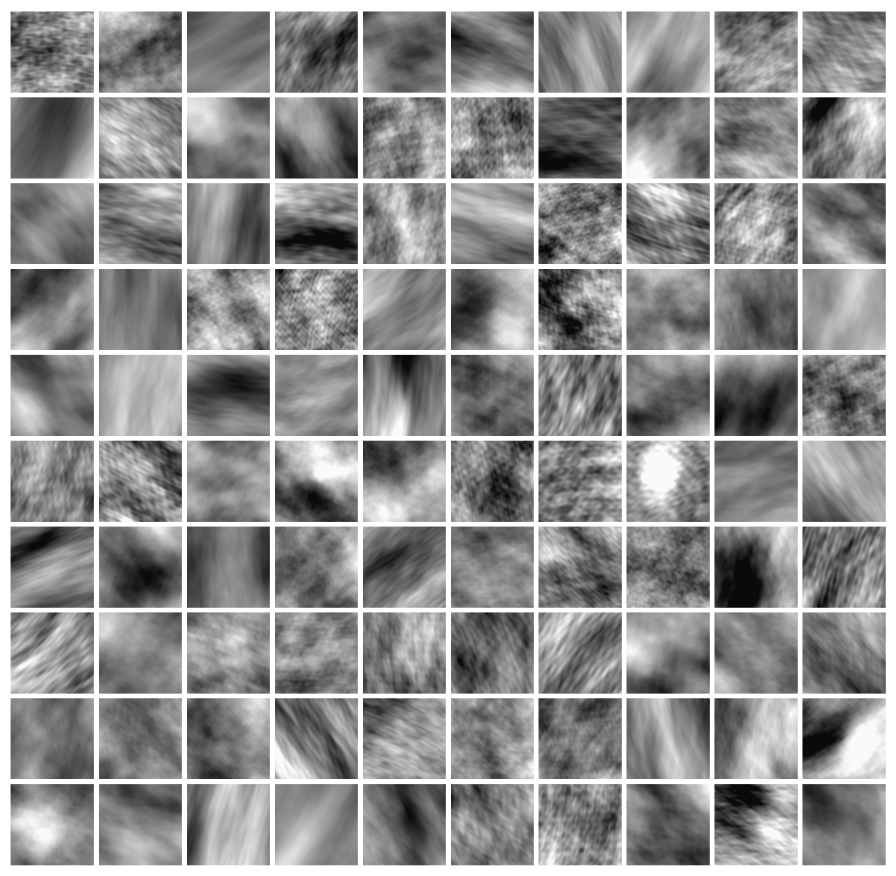
Give the GLSL for this pattern, as a WebGL 2 fragment shader.

```glsl
#version 300 es
precision highp float;
// Ten by ten grid of grey fractal-noise swatches on white, each with its own grain.

#define GRID 10.0
#define MARGIN vec2(0.0118, 0.0122)
#define PITCH vec2(0.0982, 0.0980)
#define TILE_SIZE vec2(0.0930, 0.0927)
#define WAVES 88
#define FREQ_RANGE vec2(0.6, 23.0)
#define ROUGHNESS vec2(0.25, 1.25)
#define MAX_STRETCH 0.2
#define BEND 0.3
#define MEAN_GREY 0.505
#define CONTRAST 0.168

uniform vec2 u_resolution;
out vec4 fragColor;

const float TAU = 6.2831853;
const vec3 PAPER = vec3(1.0);

vec4 hash4(vec3 p) {
  vec4 q = fract(p.xyzx * vec4(0.1031, 0.1030, 0.0973, 0.1099));
  q += dot(q, q.wzxy + 33.33);
  return fract((q.xxyz + q.yzzw) * q.zywx);
}

mat2 rotate(float angle) {
  float c = cos(angle), s = sin(angle);
  return mat2(c, -s, s, c);
}

// Sum of random plane waves with a power-law spectrum, scaled to unit deviation.
float waveNoise(vec2 p, vec2 tile, float decay, float stretch) {
  float sum = 0.0, power = 0.0;
  for (int i = 0; i < WAVES; i++) {
    vec4 h = hash4(vec3(tile + 3.7, float(i) + 11.3));
    float level = (float(i) + h.x) / float(WAVES);
    float freq = FREQ_RANGE.x * pow(FREQ_RANGE.y / FREQ_RANGE.x, level);
    float angle = TAU * h.y;
    vec2 k = freq * vec2(cos(angle) * stretch, sin(angle));
    float amp = pow(freq, -decay) * (0.6 + 0.8 * h.w);
    sum += amp * cos(TAU * (dot(k, p) + h.z));
    power += 0.5 * amp * amp;
  }
  return sum * inversesqrt(power);
}

// One swatch: random direction, streak length, bend and roughness.
float swatch(vec2 p, vec2 tile) {
  vec4 look = hash4(vec3(tile + 17.1, 5.9));
  vec4 tone = hash4(vec3(tile + 41.3, 27.7));
  float decay = mix(ROUGHNESS.x, ROUGHNESS.y, look.x);
  float stretch = mix(MAX_STRETCH, 1.0, look.y);
  vec2 q = rotate(TAU * 0.5 * look.z) * p;
  q.y += BEND * (look.w - 0.5) * q.x * q.x;
  float n = waveNoise(q, tile, decay, stretch);
  float grey = MEAN_GREY + 0.06 * (tone.x - 0.5);
  return clamp(grey + CONTRAST * mix(0.85, 1.15, tone.y) * n, 0.04, 0.98);
}

void main() {
  vec2 uv = gl_FragCoord.xy / u_resolution;
  vec2 cell = (uv - MARGIN) / PITCH;
  vec2 tile = clamp(floor(cell), 0.0, GRID - 1.0);
  vec2 local = (cell - tile) * PITCH - 0.5 * TILE_SIZE;

  // Tile coverage with edges smoothed over one pixel.
  vec2 inset = (0.5 * TILE_SIZE - abs(local)) * u_resolution;
  vec2 cover = clamp(inset + 0.5, 0.0, 1.0);

  vec3 color = PAPER;
  if (cover.x * cover.y > 0.0) {
    float grey = swatch(local / TILE_SIZE, tile);
    color = mix(PAPER, vec3(grey), cover.x * cover.y);
  }
  fragColor = vec4(color, 1.0);
}
```
